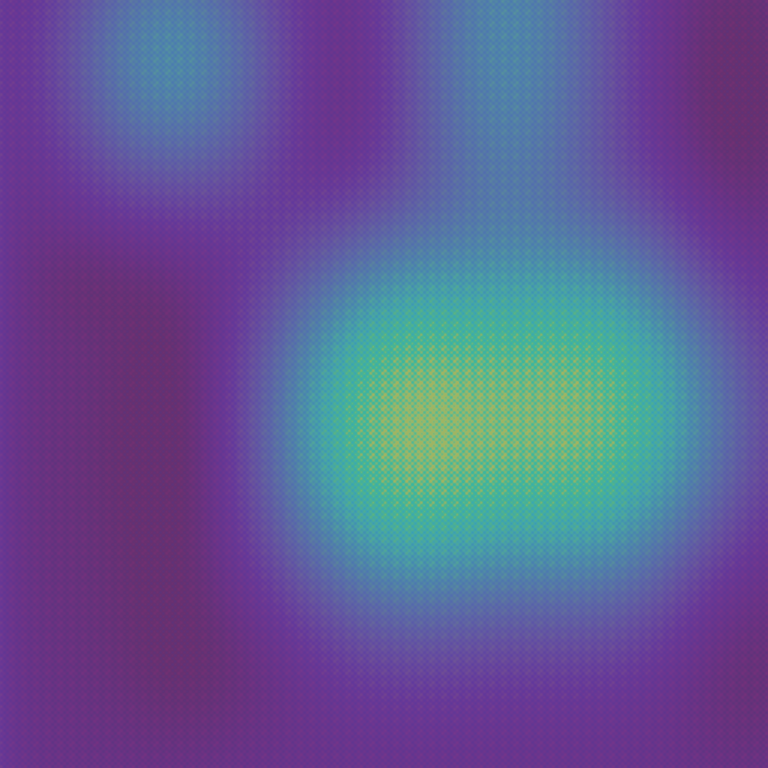
Write a WebGL 2 fragment shader that draws this background.

```glsl
#version 300 es
precision highp float;
// Soft heat-map glow: twin green lobes and two blue plumes over purple, with a dotted woven grain.

#define FLOOR_HEAT 0.155
#define BLEND_POWER 3.0
#define RIM_LIFT 0.12
#define RIM_WIDTH 0.022
#define GRAIN_CELLS 64.0
#define GRAIN_HEAT 0.030
#define GRAIN_TINT vec3(0.020, -0.004, -0.020)

uniform vec2 u_resolution;
out vec4 fragColor;

const float TAU = 6.2831853;

// Evenly spaced colour stops, cold to hot
const vec3 RAMP[9] = vec3[9](
    vec3(0.40, 0.19, 0.44), vec3(0.41, 0.20, 0.53), vec3(0.41, 0.22, 0.59),
    vec3(0.40, 0.31, 0.62), vec3(0.36, 0.41, 0.65), vec3(0.31, 0.52, 0.66),
    vec3(0.27, 0.64, 0.66), vec3(0.28, 0.71, 0.58), vec3(0.58, 0.72, 0.43));

vec3 heatColor(float heat) {
    float s = clamp(heat, 0.0, 1.0) * 8.0;
    int i = min(int(s), 7);
    return mix(RAMP[i], RAMP[i + 1], s - float(i));
}

// Elliptical Gaussian
float blob(vec2 p, vec2 center, vec2 spread) {
    vec2 d = (p - center) / spread;
    return exp(-0.5 * dot(d, d));
}

// Glows joined by a power norm, so neighbours merge without piling up
float glows(vec2 p) {
    vec4 g = vec4(
        0.95 * blob(p, vec2(0.532, 0.447), vec2(0.160, 0.213)),
        0.93 * blob(p, vec2(0.752, 0.458), vec2(0.180, 0.213)),
        0.64 * blob(p, vec2(0.221, 0.918), vec2(0.133, 0.180)),
        0.62 * blob(p, vec2(0.662, 0.950), vec2(0.133, 0.330)));
    float total = dot(pow(g, vec4(BLEND_POWER)), vec4(1.0));
    return pow(total + pow(FLOOR_HEAT, BLEND_POWER), 1.0 / BLEND_POWER);
}

// Dark hollows around the glows
float wells(vec2 p) {
    float left = 0.18 * blob(p, vec2(0.222, 0.420), vec2(0.058, 0.200))
               + 0.08 * blob(p, vec2(0.090, 0.380), vec2(0.090, 0.300))
               + 0.07 * blob(p, vec2(0.120, 0.640), vec2(0.060, 0.055))
               + 0.09 * blob(p, vec2(0.280, 0.130), vec2(0.085, 0.080));
    float right = 0.18 * blob(p, vec2(0.958, 0.870), vec2(0.062, 0.165))
                + 0.13 * blob(p, vec2(0.970, 0.150), vec2(0.070, 0.120));
    float top = 0.07 * blob(p, vec2(0.448, 0.870), vec2(0.050, 0.120));
    return left + right + top;
}

// Square grid of dots, crossed by a finer checker
float weave(vec2 p) {
    vec2 grid = cos(p * TAU * GRAIN_CELLS);
    vec2 fine = sin(p * TAU * GRAIN_CELLS * 2.0);
    return 0.6 * grid.x + 0.4 * grid.y + 0.5 * grid.x * grid.y + 1.6 * fine.x * fine.y;
}

void main() {
    vec2 uv = gl_FragCoord.xy / u_resolution;
    float heat = glows(uv) - wells(uv);

    // Violet rim on the left
    heat += RIM_LIFT * exp(-uv.x / RIM_WIDTH) * (1.0 - smoothstep(0.1, 0.3, heat));
    heat = max(heat, 0.0);

    // Grain shifts both the heat and the red-blue balance
    float grain = weave(uv) * mix(0.8, 1.2, smoothstep(0.5, 0.9, heat));
    vec3 color = heatColor(heat + GRAIN_HEAT * grain) + GRAIN_TINT * grain;
    fragColor = vec4(color, 1.0);
}
```
